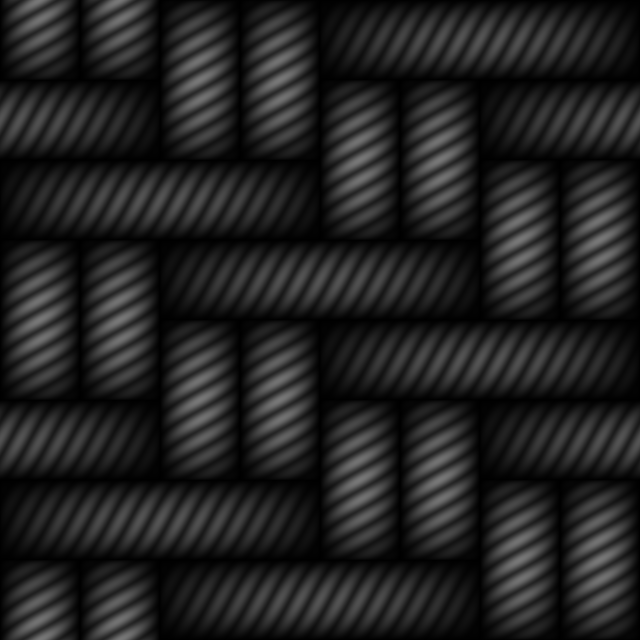
Reproduce this pattern procedurally as a Shadertoy shader.

```glsl
// Dark twill weave: paired upright cords cross long level cords on an 8 by 8 grid.
// Each column pair steps one row down, so the weave repeats once across and twice down.
// Every cord is a rounded profile multiplied by slanted, softly grooved twists.

const float PI = 3.14159265;

// across: 0..1 over the width; along: cells from the start; span: length in cells
float cord(float across, float along, float span) {
    // Rounded body, fading at the sides and more abruptly at the ends
    float body = sin(PI * across) * pow(max(sin(PI * along / span), 0.0), 0.6);

    // Twist: four strands per cell, leaning a little more towards the sides
    float t = across - 0.5;
    float slant = 0.54 * t + 0.35 * t * t * t;
    float strand = 0.5 + 0.5 * cos(2.0 * PI * 4.0 * (along + slant));
    return body * mix(0.36, 1.0, pow(strand, 0.75));
}

void mainImage(out vec4 fragColor, in vec2 fragCoord) {
    // Grid cells, counted from the upper left
    vec2 cell = fragCoord / iResolution.xy * 8.0;
    cell.y = 8.0 - cell.y;
    vec2 inside = fract(cell);

    // Place in the four-step twill: 0 and 1 upright, 2 and 3 level
    float pair = floor(cell.x * 0.5);
    float twillStep = mod(floor(cell.y) - pair + 1.0, 4.0);

    float shade;
    if (twillStep < 1.5) {
        shade = 0.47 * cord(inside.x, twillStep + inside.y, 2.0);
    } else {
        float start = twillStep < 2.5 ? 2.0 : 0.0;
        shade = 0.33 * cord(inside.y, start + mod(cell.x, 2.0), 4.0);
    }

    fragColor = vec4(vec3(shade), 1.0);
}
```
